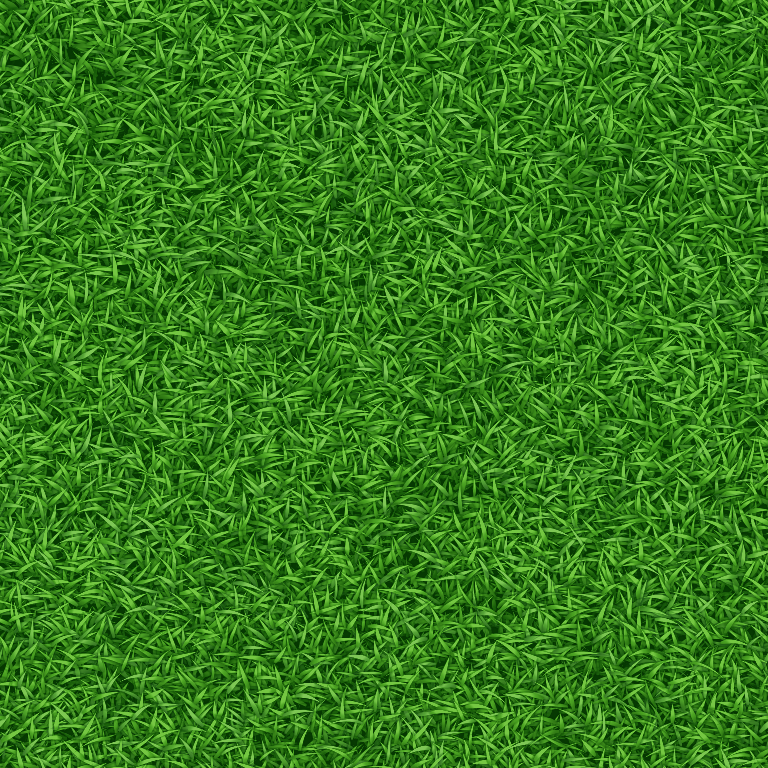
Write a three.js fragment shader that draws this texture.

```glsl
varying vec2 vUv;

const float LAYERS = 15.0;
const float CELLS = 36.0;

vec4 hash4(vec3 p) {
  vec4 q = fract(p.xyzx * vec4(0.1031, 0.1030, 0.0973, 0.1099));
  q += dot(q, q.wzxy + 33.33);
  return fract((q.xxyz + q.yzzw) * q.zywx);
}

// Value noise that wraps after a whole number of cells
float wrapNoise(vec2 uv, float cells) {
  vec2 p = uv * cells;
  vec2 cell = floor(p);
  vec2 f = smoothstep(0.0, 1.0, p - cell);
  vec2 low = mod(cell, cells);
  vec2 high = mod(cell + 1.0, cells);
  float bottom = mix(hash4(vec3(low, cells)).x, hash4(vec3(high.x, low.y, cells)).x, f.x);
  float top = mix(hash4(vec3(low.x, high.y, cells)).x, hash4(vec3(high, cells)).x, f.x);
  return mix(bottom, top, f.y);
}

// Dark soil green up to sunlit blade green
vec3 grassColor(float tone, float pale) {
  vec3 color = mix(vec3(0.02, 0.21, 0.005), vec3(0.10, 0.37, 0.035), smoothstep(0.0, 0.26, tone));
  color = mix(color, vec3(0.20, 0.49, 0.085), smoothstep(0.24, 0.50, tone));
  color = mix(color, vec3(0.29, 0.63, 0.13), smoothstep(0.46, 0.72, tone));
  color = mix(color, vec3(0.46, 0.78, 0.26), smoothstep(0.70, 0.95, tone));
  return color + pale * vec3(0.04, 0.0, 0.08);
}

// Paints one curved, tapering blade over grass = (tone, paleness)
vec2 paintBlade(vec2 grass, vec2 p, float height, vec4 shape, vec4 look) {
  float angle = (shape.z - 0.5) * 3.0;
  float size = mix(0.025, 0.043, shape.w);
  vec2 dir = vec2(sin(angle), cos(angle));
  float along = dot(p, dir) / size + 0.5;
  float bend = size * (0.18 * angle + 0.8 * (look.x - 0.5));
  float across = dot(p, vec2(dir.y, -dir.x)) - bend * (along * along - 0.33);
  float halfWidth = mix(0.0020, 0.0036, look.y)
    * min(1.0, 0.45 + 1.8 * along) * (1.0 - along * along);
  float edge = abs(across) - halfWidth;

  // Soft shadow on the grass below
  float shadow = smoothstep(0.004, -0.001, edge) * smoothstep(-0.1, 0.1, along);
  grass.x *= 1.0 - 0.42 * shadow;

  // Dark root, bright tip and one lit side
  float lit = clamp(across / max(halfWidth, 0.0005), -1.0, 1.0) * sign(look.w - 0.4);
  float tone = mix(0.24, 0.96, height) + 0.36 * (look.z - 0.5);
  tone = tone * mix(0.58, 1.12, smoothstep(0.0, 0.65, along)) + 0.06 * lit;
  float pale = smoothstep(0.5, 1.0, look.w) * height;
  float cover = smoothstep(0.0007, -0.0007, edge) * smoothstep(0.0, 0.06, along);
  return mix(grass, vec2(tone, pale), cover);
}

void main() {
  vec2 grass = vec2(0.06, 0.0);

  // Layers from the ground up, each a wrapping grid of scattered blades
  for (float layer = 0.0; layer < LAYERS; layer++) {
    vec2 p = vUv * CELLS + hash4(vec3(layer, 7.0, 3.0)).xy;
    vec2 cell = floor(p);
    for (float y = 1.0; y >= -1.0; y--) {
      for (float x = -1.0; x <= 1.0; x++) {
        vec2 neighbor = cell + vec2(x, y);
        vec2 id = mod(neighbor, CELLS);
        vec4 shape = hash4(vec3(id, layer + 1.0));
        vec4 look = hash4(vec3(id, layer + 51.0));
        vec2 local = (p - neighbor - shape.xy) / CELLS;
        grass = paintBlade(grass, local, layer / (LAYERS - 1.0), shape, look);
      }
    }
  }

  // Lighter and darker clumps
  float clump = wrapNoise(vUv, 14.0) + wrapNoise(vUv, 25.0) - 1.0;
  float tone = grass.x * (1.0 + 0.2 * clump);
  gl_FragColor = vec4(grassColor(tone, grass.y), 1.0);
}
```
